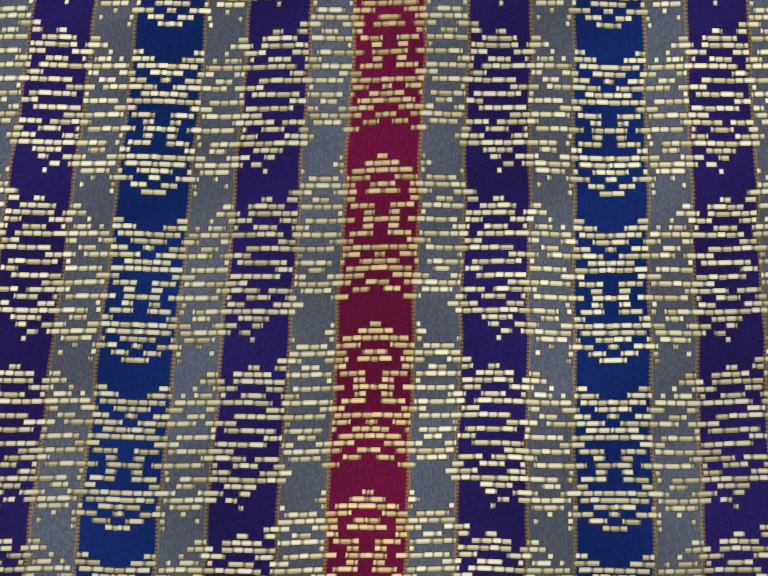
This pattern is drawn by a Shadertoy shader. Its source:

```glsl
float hash(vec2 p) {
    return fract(sin(dot(p, vec2(41.3, 289.1))) * 4375.5);
}

// Gold weft on a grid: column 0 is the red axis, column 35 the blue axis
float stitch(float column, float row) {
    float c = abs(column + 0.5) - 0.5;
    c = 35.5 - abs(c - 35.5);

    // x: centre column of the warp stripe, y: rows its motif hangs down
    vec2 section = c < 6.0 ? vec2(-0.5, 0.0)
                 : c < 13.0 ? vec2(9.0, 2.0)
                 : c < 23.0 ? vec2(17.5, 6.0)
                 : c < 30.0 ? vec2(26.0, 9.0) : vec2(35.5, 11.0);
    bool axis = c < 6.0 || c >= 30.0;
    float q = mod(row - section.y + 12.0, 24.0) - 12.0;
    float aq = abs(q);
    float x = abs(c - section.x);
    float side = (c - section.x) * sign(q);

    // Core between two long lines: H on the axes, S hooks elsewhere
    if (aq > 3.5 && aq < 4.5) return step(mod(c + q, 11.0), 9.5);
    if (aq > 2.5 && aq < 3.5) return axis ? step(4.2, x) : step(2.4, side);
    if (aq > 1.5 && aq < 2.5) return axis ? step(1.0, x) * step(x, 4.6) : step(-2.6, side);
    if (aq > 0.5 && aq < 1.5) return axis ? step(1.0, x) * step(x, 2.9) : step(side, -1.6);
    if (aq < 0.5) return axis ? step(x, 3.0) + step(4.4, x) : step(x, 3.6);

    // Chevrons on the axes, crossed diagonals with spiked rims between them
    float lean = q - 0.38 * (c - section.x);
    float reach = axis ? 9.6 : 8.3 + 0.9 * abs(mod(c, 6.0) - 3.0);
    float phase = axis ? c - 2.0 * q : floor(x) + 2.0 * aq;
    return step(abs(lean), reach) * step(mod(phase, 7.0), 4.4);
}

// Warp stripes, mirrored about both axes; a runs from red (0) to blue (1)
vec3 warpColor(float a, float y, float aa) {
    vec3 indigo = vec3(0.14, 0.11, 0.32);
    vec3 slate = vec3(0.32, 0.34, 0.39);
    vec3 col = mix(vec3(0.38, 0.08, 0.21), slate, smoothstep(-aa, aa, a - 0.162));
    col = mix(col, indigo, smoothstep(-aa, aa, a - 0.36));
    col = mix(col, slate, smoothstep(-aa, aa, a - 0.645));
    col = mix(col, vec3(0.08, 0.15, 0.37), smoothstep(-aa, aa, a - 0.84));

    // Mustard cords along each stripe border
    float d = min(min(abs(a - 0.162), abs(a - 0.36)), min(abs(a - 0.645), abs(a - 0.84)));
    float twist = 0.6 + 0.25 * sin(y * 900.0);
    return mix(col, vec3(0.55, 0.44, 0.24), twist * (1.0 - smoothstep(0.009 - aa, 0.009 + aa, d)));
}

void mainImage(out vec4 fragColor, in vec2 fragCoord) {
    vec2 p = fragCoord / iResolution.y;
    float down = 1.0 - p.y;
    float px = 1.0 / iResolution.y;

    // The cloth widens downwards and ripples a little
    float halfRepeat = 0.377 + 0.059 * down;
    float ripple = 0.0015 * sin(down * 23.0 + p.x * 3.0) + 0.001 * sin(down * 51.0);
    float u = (p.x - 0.679 + 0.047 * down + ripple) / halfRepeat;
    float a = abs(mod(u + 1.0, 2.0) - 1.0);
    float sag = 0.002 * sin(p.x * 9.0 + 1.0) + 0.0012 * sin(p.x * 27.0 + down * 5.0);

    // Ground cloth
    float aa = px / halfRepeat;
    vec3 col = warpColor(a, down, aa);
    col *= 0.92 + 0.16 * hash(floor(vec2(p.x * 380.0, down * 190.0)));
    col *= 1.0 + 0.08 * sin(p.x * 11.0 + down * 7.0 + sin(down * 17.0));

    // Grid cell, each row nudged sideways, and its horizontal neighbours
    vec2 grid = vec2(a * 36.0, (down - 0.382 + sag) / 0.01215 + 0.5);
    vec2 cell = vec2(0.0, floor(grid.y));
    float nudge = 0.5 * (hash(vec2(3.0, cell.y)) - 0.5);
    grid.x += nudge * smoothstep(0.0, 2.0, grid.x) * smoothstep(0.0, 2.0, 36.0 - grid.x);
    cell.x = floor(grid.x);
    vec2 f = fract(grid);
    float on = min(stitch(cell.x, cell.y), 1.0);
    float left = min(stitch(cell.x - 1.0, cell.y), 1.0);
    float right = min(stitch(cell.x + 1.0, cell.y), 1.0);

    // Rounded ends and gaps between rows
    float soft = max(72.0 * aa, 0.3);
    float ends = mix(smoothstep(0.0, soft, f.x), 1.0, left)
               * mix(smoothstep(0.0, soft, 1.0 - f.x), 1.0, right);

    // Metallic pieces of uneven length, staggered by row
    float brick = grid.x * 0.56 + 5.0 * hash(vec2(cell.y, 9.0)) + 0.2 * sin(grid.x * 0.9 + cell.y);
    float tone = hash(vec2(floor(brick), cell.y + 31.0 * floor(u)));
    float seam = smoothstep(0.0, 0.22, 0.5 - abs(fract(brick) - 0.5));

    // Rows swell at the middle of each piece and sit slightly uneven
    float rowSoft = px / 0.01215;
    float mid = abs(f.y - 0.5 + 0.14 * (tone - 0.5));
    float girth = 0.31 + 0.07 * seam;
    float thread = 1.0 - smoothstep(girth - 0.6 * rowSoft, girth + 0.6 * rowSoft, mid);
    float gold = on * ends * thread;

    float sheen = 1.0 - smoothstep(0.0, 0.42, abs(f.y - 0.44));
    vec3 metal = mix(vec3(0.52, 0.48, 0.31), vec3(0.92, 0.90, 0.77), 0.1 + 0.55 * sheen + 0.5 * tone);
    metal *= mix(0.66, 1.0, seam) * (0.97 + 0.07 * sin(p.x * 6.0 + down * 4.0));
    metal = mix(metal, metal * vec3(1.0, 0.87, 0.72), 0.7 * (1.0 - smoothstep(0.15, 0.18, a)));

    // Warm shadow between the stitched rows
    col = mix(col, vec3(0.31, 0.26, 0.20), 0.38 * on);
    fragColor = vec4(mix(col, metal, gold), 1.0);
}
```
